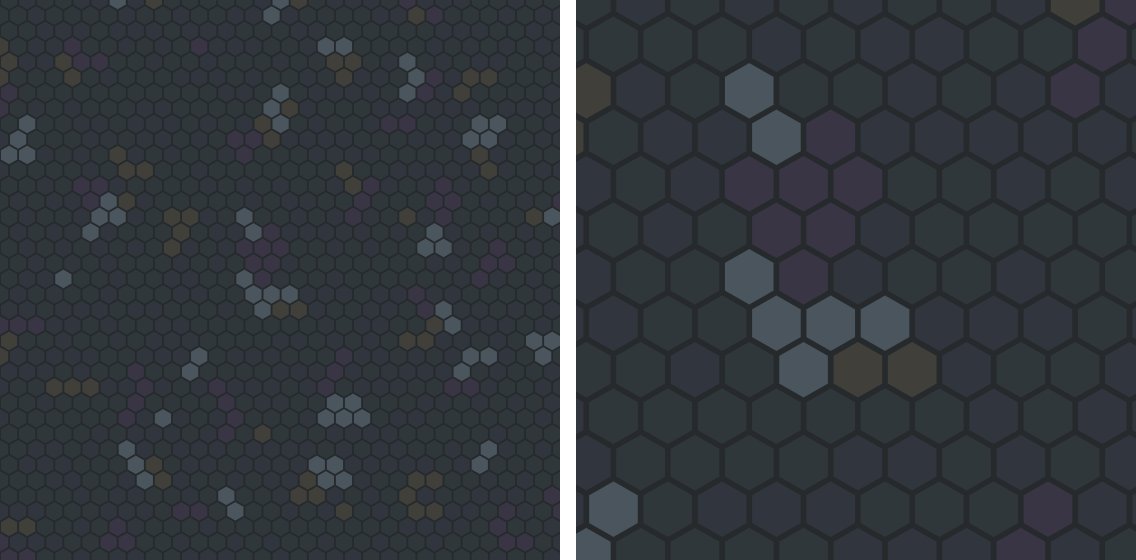
Left, the full canvas; right, a detail of the centre.
Reproduce this pattern procedurally as a Shadertoy shader.

```glsl
// Dark honeycomb of pointy-top hexagons with small scattered clusters of accent cells.
// Cells use doubled coordinates (x parity equals row parity); each cluster is a short
// random walk from a seed in a coarse block, so any cell can test its own membership.

const vec2  PITCH       = vec2(0.03233, 0.02767);  // column and row spacing, canvas units
const vec2  ORIGIN      = vec2(0.01617, 1.0);      // centre of cell (0, 0)
const float GAP         = 0.105;                   // line width, in column pitches
const vec2  BLOCK       = vec2(8.0, 6.0);          // columns and rows per cluster seed
const int   MAX_CELLS   = 5;                       // longest cluster
const float BLUE_SHARE  = 0.42;                    // share of plain cells with a blue tint

const vec3 LINE_COLOR   = vec3(0.148, 0.166, 0.178);
const vec3 SLATE_COLOR  = vec3(0.190, 0.214, 0.228);
const vec3 BLUE_COLOR   = vec3(0.190, 0.208, 0.242);
const vec3 PURPLE_COLOR = vec3(0.222, 0.208, 0.268);
const vec3 OLIVE_COLOR  = vec3(0.250, 0.248, 0.224);
const vec3 STEEL_COLOR  = vec3(0.292, 0.334, 0.364);

const float ROW_HEIGHT = 0.8660254;                // row spacing of a unit regular hexagon
const float SIXTH_TURN = 1.0471976;

// Integer hash of a 2D cell and a seed, in 0..1.
float hash(vec2 cell, float seed) {
    uvec3 v = uvec3(ivec3(vec3(cell, seed))) * 1664525u + 1013904223u;
    v.x += v.y * v.z; v.y += v.z * v.x; v.z += v.x * v.y;
    v ^= v >> 16u;
    v.x += v.y * v.z; v.y += v.z * v.x; v.z += v.x * v.y;
    return float(v.z >> 8u) / float(0x1000000u);
}

// Offset from the nearest hexagon centre in xy, doubled cell coordinates in zw.
vec4 hexCell(vec2 p) {
    vec2 size = vec2(1.0, 2.0 * ROW_HEIGHT);
    vec2 a = p - size * round(p / size);
    vec2 b = p - size * (floor(p / size) + 0.5);
    vec2 offset = dot(a, a) < dot(b, b) ? a : b;
    return vec4(offset, round((p - offset) / vec2(0.5, ROW_HEIGHT)));
}

// Distance from a point inside a unit-width hexagon to its border.
float hexBorder(vec2 p) {
    p = abs(p);
    return 0.5 - max(p.x, 0.5 * p.x + ROW_HEIGHT * p.y);
}

// Whether a cell lies on one of the random walks of a cluster layer.
bool inCluster(vec2 cell, float layer, float minCells, float maxCells) {
    vec2 shift = floor(BLOCK * vec2(hash(vec2(3.0), layer), hash(vec2(7.0), layer)));
    shift = vec2(2.0, 1.0) * shift;
    vec2 home = floor((cell + shift) / (BLOCK * vec2(2.0, 1.0)));
    for (int j = -1; j <= 1; j++)
    for (int i = -1; i <= 1; i++) {
        vec2 block = home + vec2(i, j);
        vec2 seed = block * BLOCK + floor(BLOCK * vec2(hash(block, layer + 1.0), hash(block, layer + 2.0)));
        float row = seed.y - shift.y;
        vec2 walker = vec2(2.0 * seed.x - shift.x + mod(row, 2.0), row);
        int count = int(minCells + floor(hash(block, layer + 3.0) * (maxCells - minCells + 1.0)));
        float heading = floor(hash(block, layer + 4.0) * 6.0);
        for (int n = 0; n < MAX_CELLS; n++) {
            if (n >= count) break;
            if (distance(walker, cell) < 0.5) return true;
            // Turn by at most 120 degrees, then step to that neighbour.
            heading += floor(hash(block, layer + 5.0 + float(n)) * 5.0) - 2.0;
            float angle = heading * SIXTH_TURN;
            walker += round(vec2(2.0 * cos(angle), sin(angle) / ROW_HEIGHT));
        }
    }
    return false;
}

vec3 cellColor(vec2 cell) {
    if (inCluster(cell, 20.0, 1.0, 5.0)) return STEEL_COLOR;
    if (inCluster(cell, 40.0, 1.0, 5.0)) return OLIVE_COLOR;
    if (inCluster(cell, 60.0, 1.0, 4.0)) return PURPLE_COLOR;
    return hash(cell, 80.0) < BLUE_SHARE ? BLUE_COLOR : SLATE_COLOR;
}

void mainImage(out vec4 fragColor, in vec2 fragCoord) {
    vec2 uv = fragCoord / iResolution.y;
    vec4 hex = hexCell((uv - ORIGIN) / PITCH * vec2(1.0, ROW_HEIGHT));

    // Fill each cell up to half a gap from its border, smoothed over one pixel.
    float pixel = 1.0 / (iResolution.y * PITCH.x);
    float fill = clamp((hexBorder(hex.xy) - 0.5 * GAP) / pixel + 0.5, 0.0, 1.0);
    fragColor = vec4(mix(LINE_COLOR, cellColor(hex.zw), fill), 1.0);
}
```
